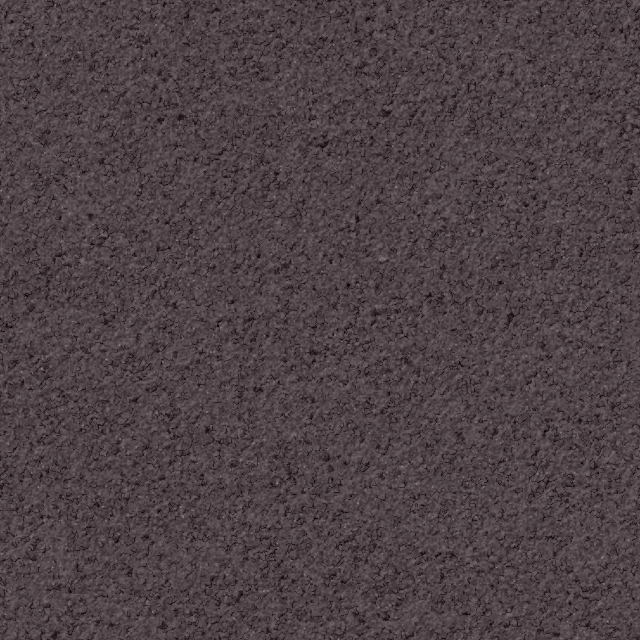
Give the GLSL for this texture, as a Shadertoy shader.

```glsl
const float BASE_TONE    = 0.328;
const vec3  TONE_OFFSET  = vec3(0.0, -0.046, -0.032);
const vec3  COOL_TINT    = vec3(-0.003, -0.004, 0.001);
const vec2  LIGHT_DIR    = vec2(-0.6, 0.8);
const float LIGHT_REACH  = 0.0026;

// Feature frequencies, per canvas height
const float CLUMP_FREQ   = 105.0;
const float BREAK_FREQ   = 120.0;
const float GRAIN_FREQ   = 370.0;
const float GRIT_FREQ    = 215.0;
const float RELIEF_FREQ  = 135.0;
const float FLECK_FREQ   = 190.0;
const float PEBBLE_FREQ  = 26.0;

// Feature strengths, in tone units
const float GRAIN_AMOUNT  = 0.12;
const float GRIT_AMOUNT   = 0.06;
const float RELIEF_AMOUNT = 0.13;
const float CLUMP_AMOUNT  = 0.035;
const float CRACK_DEPTH   = 0.17;
const float FLECK_AMOUNT  = 0.14;
const float PEBBLE_AMOUNT = 0.06;
const float MOTTLE_AMOUNT = 0.016;

// Integer hash giving two values in 0..1
vec2 hash2(vec2 cell) {
    uvec2 v = uvec2(ivec2(cell) + 4096);
    v = v * 1664525u + 1013904223u;
    v.x += v.y * 1664525u;
    v.y += v.x * 1664525u;
    v ^= v >> 16u;
    v.x += v.y * 1664525u;
    v.y += v.x * 1664525u;
    v ^= v >> 16u;
    return vec2(v & 65535u) / 65535.0;
}

float valueNoise(vec2 p) {
    vec2 cell = floor(p), f = fract(p);
    f = f * f * (3.0 - 2.0 * f);
    float low  = mix(hash2(cell).x, hash2(cell + vec2(1, 0)).x, f.x);
    float high = mix(hash2(cell + vec2(0, 1)).x, hash2(cell + vec2(1, 1)).x, f.x);
    return mix(low, high, f.y);
}

// Nearest clump: xy = offset from its centre, z = gap to its neighbour, w = id
vec4 clumps(vec2 p) {
    vec2 cell = floor(p), nearest = vec2(0.0);
    float d1 = 9.0, d2 = 9.0, id = 0.0;
    for (int y = -1; y <= 1; y++)
    for (int x = -1; x <= 1; x++) {
        vec2 corner = cell + vec2(x, y);
        vec2 offset = p - corner - hash2(corner);
        float d = length(offset);
        if (d < d1) {
            d2 = d1;
            d1 = d;
            nearest = offset;
            id = hash2(corner + 517.0).x;
        } else {
            d2 = min(d2, d);
        }
    }
    return vec4(nearest, d2 - d1, id);
}

// Sparse soft-edged stones, one candidate per grid cell
float scatter(vec2 p, float share, float minRadius, float maxRadius, float blur) {
    vec2 cell = floor(p);
    vec2 pick = hash2(cell + 911.0);
    float radius = mix(minRadius, maxRadius, pick.y);
    vec2 centre = mix(vec2(maxRadius), vec2(1.0 - maxRadius), hash2(cell + 233.0));
    float d = length(fract(p) - centre);
    return step(pick.x, share) * (1.0 - smoothstep(radius - blur, radius + blur, d));
}

float height(vec2 uv) {
    return valueNoise(uv * RELIEF_FREQ) + 0.5 * valueNoise(uv * RELIEF_FREQ * 2.1 + 37.0);
}

void mainImage(out vec4 fragColor, in vec2 fragCoord) {
    vec2 uv = fragCoord / iResolution.y;
    vec2 wobble = vec2(valueNoise(uv * 170.0), valueNoise(uv * 170.0 + 71.0)) - 0.5;
    vec2 warped = uv + wobble * 0.008;

    // Fine grain and grit
    float tone = BASE_TONE;
    tone += GRAIN_AMOUNT * (valueNoise(uv * GRAIN_FREQ) - 0.5);
    tone += GRIT_AMOUNT * (valueNoise(uv * GRIT_FREQ + 19.0) - 0.5);

    // Side-lit relief
    tone += RELIEF_AMOUNT * (height(uv) - height(uv + LIGHT_DIR * LIGHT_REACH));

    // Clumps with short broken crevices, deepest on the shaded side
    vec4 clump = clumps(warped * CLUMP_FREQ);
    float shaded = smoothstep(-0.25, 0.4, -dot(clump.xy, LIGHT_DIR));
    float broken = smoothstep(0.3, 0.7, valueNoise(uv * BREAK_FREQ + 43.0));
    float crack = 1.0 - smoothstep(0.06, 0.42, clump.z);
    tone += CLUMP_AMOUNT * (clump.w - 0.5);
    tone -= CRACK_DEPTH * crack * mix(0.15, 1.0, shaded) * mix(0.1, 1.0, broken);

    // Pale pebbles and bright mineral flecks
    tone += PEBBLE_AMOUNT * scatter(warped * PEBBLE_FREQ, 0.06, 0.08, 0.17, 0.03);
    tone += FLECK_AMOUNT * scatter(uv * FLECK_FREQ, 0.03, 0.15, 0.32, 0.12);

    // Broad, faint unevenness and cool tint
    float mottle = 0.6 * valueNoise(uv * 3.0 + 5.0) + 0.4 * valueNoise(uv * 9.0 + 13.0);
    tone += MOTTLE_AMOUNT * (mottle - 0.5);
    float coolness = smoothstep(0.2, 0.8, valueNoise(uv * 4.0 + 29.0));

    fragColor = vec4(clamp(tone + TONE_OFFSET + COOL_TINT * coolness, 0.0, 1.0), 1.0);
}
```
